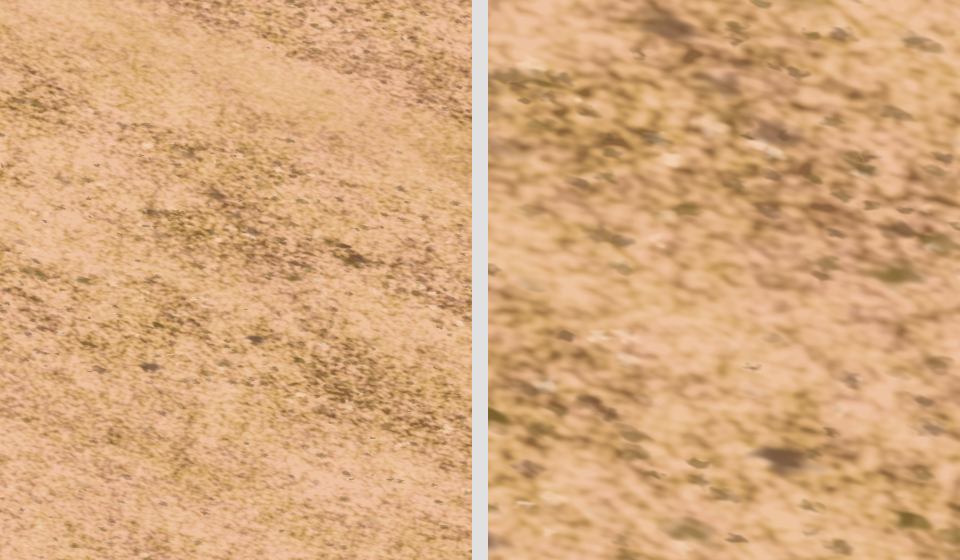
Left: the whole. Right: its middle third, enlarged.
This texture is drawn by a WebGL 1 fragment shader. Its source:

```glsl
precision highp float;
// Dry sandy hillside: slanting bands of soil and grass, low shrubs, pale stones and a far slope.

uniform vec2 u_resolution;

// Soil colours, from shade to light
const vec3 SHADE = vec3(0.55, 0.39, 0.24);
const vec3 BROWN = vec3(0.72, 0.54, 0.35);
const vec3 GOLD = vec3(0.835, 0.645, 0.42);
const vec3 DULL_PINK = vec3(0.80, 0.615, 0.46);
const vec3 SAND = vec3(0.89, 0.70, 0.52);
const vec3 PALE = vec3(0.93, 0.76, 0.62);

// Scattered things
const vec3 OLIVE = vec3(0.46, 0.36, 0.16);
const vec3 UMBER = vec3(0.43, 0.31, 0.22);
const vec3 STONE = vec3(0.97, 0.85, 0.74);

// Directions in radians and cell counts per canvas height (along, across)
const float BAND_ANGLE = -0.38;
const float GRAIN_ANGLE = -0.25;
const vec2 BAND_CELLS = vec2(3.0, 9.0);
const vec2 PATCH_CELLS = vec2(24.0, 54.0);
const vec2 GRAIN_CELLS = vec2(62.0, 125.0);
const vec2 FINE_CELLS = vec2(110.0, 205.0);
const vec2 SHRUB_CELLS = vec2(25.0, 58.0);
const vec2 TUFT_CELLS = vec2(52.0, 108.0);
const vec2 STONE_CELLS = vec2(48.0, 90.0);

// Contrast of the soil
const float BAND_GAIN = 0.46;
const float GRAIN_GAIN = 1.12;

// Far slope edge: height at the left side and fall to the right
const float RIDGE_HEIGHT = 1.105;
const float RIDGE_FALL = 0.40;

float hash(vec2 cell) {
  vec3 h = fract(cell.xyx * vec3(0.1031, 0.1030, 0.0973));
  h += dot(h, h.yzx + 33.33);
  return fract((h.x + h.y) * h.z);
}

float cornerSlope(vec2 cell, vec2 offset) {
  float a = 6.2832 * hash(cell);
  return dot(vec2(cos(a), sin(a)), offset);
}

// Gradient noise scaled to a spread of about one
float noise(vec2 q) {
  vec2 i = floor(q);
  vec2 f = q - i;
  vec2 u = f * f * f * (f * (f * 6.0 - 15.0) + 10.0);
  vec2 e = vec2(0.0, 1.0);
  float low = mix(cornerSlope(i, f), cornerSlope(i + e.yx, f - e.yx), u.x);
  float high = mix(cornerSlope(i + e.xy, f - e.xy), cornerSlope(i + e.yy, f - e.yy), u.x);
  return 4.0 * mix(low, high, u.y);
}

vec2 turn(vec2 p, float angle) {
  float c = cos(angle);
  float s = sin(angle);
  return vec2(c * p.x + s * p.y, c * p.y - s * p.x);
}

// Soft ragged blobs, one per cell at most: coverage and a random kind
vec2 scatter(vec2 q, float density, float seed) {
  vec2 blob = vec2(0.0);
  vec2 ragged = q + 0.09 * vec2(noise(q * 2.3 + seed), noise(q * 2.7 - seed));
  for (int y = -1; y <= 1; y++) {
    for (int x = -1; x <= 1; x++) {
      vec2 cell = floor(q) + vec2(float(x), float(y));
      vec2 id = cell + seed;
      vec2 centre = cell + 0.15 + 0.7 * vec2(hash(id + 17.0), hash(id + 41.0));
      float radius = mix(0.30, 0.75, hash(id + 73.0));
      float rarity = hash(id);
      float present = smoothstep(rarity, rarity + 0.06, density);
      float cover = present * (1.0 - smoothstep(0.15, 1.0, length(ragged - centre) / radius));
      if (cover > blob.x) blob = vec2(cover, hash(id + 97.0));
    }
  }
  return blob;
}

float bell(float x, float centre, float width) {
  float d = (x - centre) / width;
  return exp(-d * d);
}

float ramp(float from, float to, float x) {
  return clamp((x - from) / (to - from), 0.0, 1.0);
}

void main() {
  vec2 p = gl_FragCoord.xy / u_resolution.y;
  vec2 slope = turn(p, BAND_ANGLE) + 4.0;
  vec2 lie = turn(p, GRAIN_ANGLE) + 4.0;

  // Large forms: far slope, smooth ground under its edge, shrub bands
  float band = noise(slope * BAND_CELLS) * 0.75 + noise(slope * BAND_CELLS * 2.7) * 0.6;
  float rise = p.y - RIDGE_HEIGHT + RIDGE_FALL * p.x + 0.006 * noise(p * 9.0 + 3.0);
  float far = smoothstep(-0.012, 0.012, rise);
  float smoothGround = bell(rise, -0.07, 0.08) * (1.0 - far);
  float level = p.y + 0.30 * p.x + 0.012 * band;
  float growth = bell(level, 0.70, 0.045) + bell(level, 0.48, 0.08) + 0.6 * bell(level, 0.83, 0.05);
  growth = clamp(growth * (0.8 - 0.35 * band) + 0.4 * far, 0.0, 1.0);

  // Soil tone: streaks and grains of several sizes
  float grain = 0.42 * noise(lie * PATCH_CELLS) + 0.55 * noise(lie * GRAIN_CELLS) + 0.42 * noise(lie * FINE_CELLS);
  float tone = 0.40 + BAND_GAIN * band + GRAIN_GAIN * grain * mix(0.88, 1.12, growth) * (1.0 - 0.4 * smoothGround);
  tone += 0.1 * smoothGround - 0.72 * growth - 0.35 * far;

  // Soil hue: pink low on the left and far off, golden between
  float pink = 0.38 + 0.22 * noise(slope * vec2(5.0, 13.0) + 7.0) + 0.22 * noise(lie * PATCH_CELLS * 1.3 + 9.0);
  pink = clamp(pink + 0.35 * far + 0.25 * (1.0 - smoothstep(0.1, 0.5, level)), 0.0, 1.0);
  vec3 color = mix(SHADE, BROWN, ramp(-2.7, -1.55, tone));
  color = mix(color, mix(GOLD, DULL_PINK, pink), ramp(-1.55, -0.55, tone));
  color = mix(color, SAND, ramp(-0.55, 0.35, tone));
  color = mix(color, PALE, ramp(0.35, 1.7, tone));
  color += (pink - 0.45) * vec3(0.01, -0.01, 0.035);

  // Pale stones, small tufts and larger shrubs
  vec2 stone = scatter(lie * STONE_CELLS, 0.04 + 0.07 * growth, 5.0);
  vec2 tuft = scatter(lie * TUFT_CELLS, 0.07 + 0.20 * growth - 0.04 * smoothGround, 131.0);
  vec2 shrub = scatter(lie * SHRUB_CELLS, 0.03 + 0.16 * growth - 0.03 * smoothGround, 271.0);
  float shrubDepth = mix(0.4, 0.95, hash(vec2(floor(shrub.y * 900.0), 2.0)));
  color = mix(color, STONE, 0.75 * stone.x);
  color = mix(color, mix(OLIVE, UMBER, tuft.y), 0.55 * tuft.x);
  color = mix(color, mix(OLIVE, UMBER, smoothstep(0.3, 0.7, shrub.y)), shrubDepth * shrub.x);

  gl_FragColor = vec4(color, 1.0);
}
```
